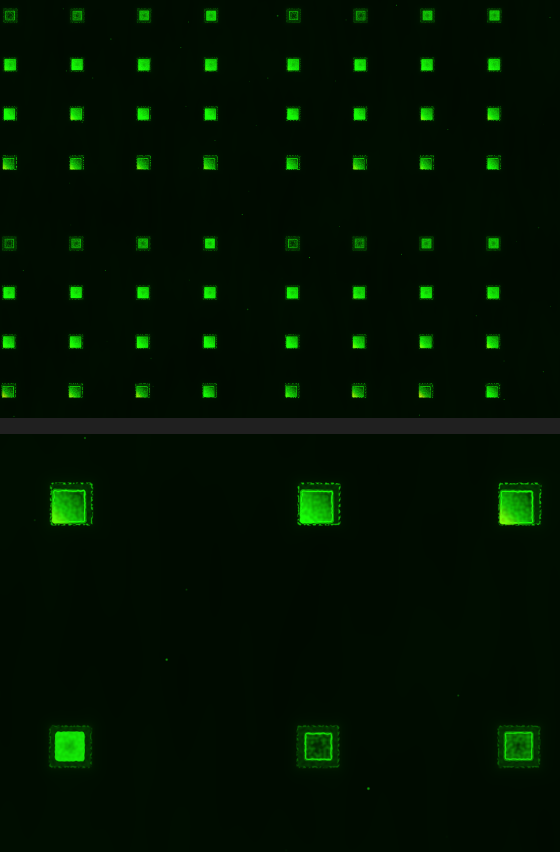
Top: the whole. Bottom: its middle third, enlarged.
Reproduce this pattern procedurally as a Shadertoy shader.

```glsl
// A fluorescent microarray: glowing green square spots on a near-black slide.
// Four blocks of 4 x 4 spots are found by folding space; each spot is a rounded box
// with a bright rim, a hollow core and a broken outer frame, varied by row and hash.

const vec3 SLIDE = vec3(0.0, 0.046, 0.0);
const vec3 GLOW = vec3(0.08, 0.99, 0.02);
const vec2 FIRST_SPOT = vec2(0.0248, 0.0373);
const vec2 SPOT_PITCH = vec2(0.1601, 0.1173);
const vec2 BLOCK_PITCH = vec2(0.6777, 0.5453);
const vec2 BLOCK_SPLIT = vec2(0.578, 0.448);
const float SHEAR = 0.0040;

float hash(vec2 p) {
    vec3 q = fract(p.xyx * 0.1031);
    q += dot(q, q.yzx + 33.33);
    return fract((q.x + q.y) * q.z);
}

vec2 hash2(vec2 p) {
    return vec2(hash(p), hash(p + 57.3));
}

float cornerSlope(vec2 cell, vec2 offset) {
    float angle = 6.2832 * hash(cell);
    return dot(vec2(cos(angle), sin(angle)), offset);
}

// Gradient noise, roughly -0.7 to 0.7
float noise(vec2 p) {
    vec2 i = floor(p), f = p - i;
    vec2 u = f * f * f * (f * (f * 6.0 - 15.0) + 10.0);
    vec2 e = vec2(0.0, 1.0);
    float a = mix(cornerSlope(i, f), cornerSlope(i + e.yx, f - e.yx), u.x);
    float b = mix(cornerSlope(i + e.xy, f - e.xy), cornerSlope(i + e.yy, f - e.yy), u.x);
    return mix(a, b, u.y);
}

float roundBox(vec2 p, float halfSize, float radius) {
    vec2 q = abs(p) - halfSize + radius;
    return length(max(q, 0.0)) + min(max(q.x, q.y), 0.0) - radius;
}

float inside(float dist, float soft) {
    return 1.0 - smoothstep(-soft, soft, dist);
}

float band(float dist, float halfWidth, float soft) {
    return inside(abs(dist) - halfWidth, soft);
}

// Light of one spot: x is green intensity, y is the overexposed yellow part
vec2 spotLight(vec2 p, vec2 index, vec2 seed, float soft) {
    float age = index.y / 3.0;
    float isTop = 1.0 - step(0.5, index.y);
    float isLast = step(2.5, index.y);
    float vary = hash(seed + 3.1);
    float side = dot(p, vec2(-1.0, 1.0)) / 0.026;
    float grain = noise(p * 330.0 + seed * 17.0);

    // Outer frame, broken by grain and brighter in the lower rows
    float frameDist = roundBox(p, 0.0164, 0.002);
    float broken = smoothstep(-0.25, 0.3, noise(p * 420.0 + seed * 9.0));
    float frame = band(frameDist, 0.0007, soft) * broken * mix(0.25, 0.65, age * age);
    float bed = inside(frameDist, soft) * (0.10 + 0.08 * grain);

    // Inner square, drifting to the lower left in the lower rows
    vec2 drift = vec2(-0.0019, 0.0021) * age * age + (hash2(seed) - 0.5) * 0.0010;
    vec2 q = p - drift;
    float halfSize = mix(0.0139, 0.0121, isTop) + 0.0006 * (vary - 0.5);
    float bodyDist = roundBox(q, halfSize, 0.0028) + 0.0007 * grain;
    float body = inside(bodyDist, soft);
    float rim = band(bodyDist + 0.0017, 0.0008, soft * 1.3);

    // Hollow core: strong at the left of the top row and again in the last row
    float hollow = mix(0.12 + 0.22 * vary * age, 0.70 - 0.20 * index.x + 0.22 * vary, isTop);
    hollow = clamp(mix(hollow, 0.35 + 0.25 * vary, isLast), 0.0, 0.75);
    float core = exp(-dot(q, q) / 0.00002) * (0.22 * (1.0 - age));
    float fill = 1.0 - hollow - core + 0.25 * grain * (0.3 + hollow);
    fill += 0.42 * side * age;
    float light = body * max(fill, rim * mix(1.0, 0.88, isTop));

    // A dark crescent inside the upper right of the lower rows
    float crescent = band(roundBox(q, 0.0098, 0.003), 0.0007, soft);
    light *= 1.0 - 0.35 * crescent * age * smoothstep(0.0, -0.6, side);

    float heat = body * age * smoothstep(0.35, 1.1, side) * smoothstep(0.2, 0.9, vary);
    float halo = 0.05 * exp(-max(frameDist, 0.0) / 0.004);
    return vec2(max(light, bed + frame) + halo, heat);
}

// Sparse bright dust, one candidate per cell
float dust(vec2 p, float cellSize, float chance, float soft) {
    vec2 cell = floor(p / cellSize);
    vec2 centre = (cell + 0.15 + 0.7 * hash2(cell + 11.0)) * cellSize;
    float pick = hash(cell + 71.0);
    float radius = mix(0.0006, 0.0017, pow(hash(cell + 5.0), 4.0));
    return step(pick, chance) * inside(length(p - centre) - radius, soft) * hash(cell + 29.0);
}

void mainImage(out vec4 fragColor, in vec2 fragCoord) {
    // Height units, y running down from the top edge
    vec2 p = vec2(fragCoord.x, iResolution.y - fragCoord.y) / iResolution.y;
    float soft = max(0.8 / iResolution.y, 0.0008);

    // Fold into blocks, then into spots
    vec2 grid = p - FIRST_SPOT + vec2(SHEAR * p.y, 0.0);
    vec2 block = step(BLOCK_SPLIT, grid);
    vec2 local = grid - block * BLOCK_PITCH;
    vec2 index = clamp(round(local / SPOT_PITCH), 0.0, 3.0);
    vec2 light = spotLight(local - index * SPOT_PITCH, index, index + block * 4.0 + 1.0, soft);

    // Slide haze, smudges and dust
    float haze = 1.0 + 0.22 * noise(p * 5.0) + 0.15 * noise(p * vec2(38.0, 9.0));
    vec3 color = SLIDE * haze;
    light.x += 0.65 * dust(p, 0.07, 0.14, soft);

    color = mix(color, GLOW, clamp(light.x, 0.0, 1.0));
    color.r += 0.6 * light.y;
    fragColor = vec4(color, 1.0);
}
```
